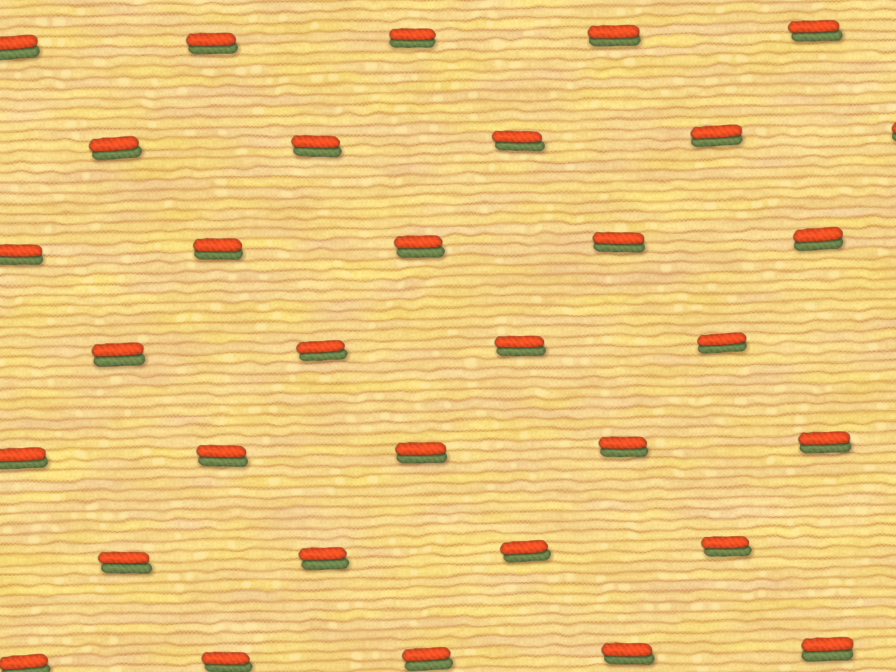
This texture is drawn by a Shadertoy shader. Its source:

```glsl
#define STEP 0.2988
#define ROW 0.1533
#define RIB 0.01533
#define WARP_PITCH 0.0066
#define TILT 0.021
#define ANCHOR vec2(0.316, 0.941)
#define STITCH vec2(0.0275, 0.0088)
#define CREAM vec3(0.995, 0.895, 0.585)
#define HONEY vec3(0.91, 0.74, 0.43)
#define TAN vec3(0.82, 0.60, 0.34)
#define RED vec3(0.90, 0.31, 0.14)
#define GREEN vec3(0.43, 0.51, 0.29)

float hash(vec2 p) {
    return fract(sin(dot(p, vec2(127.1, 311.7))) * 43758.5453);
}

float noise(vec2 p) {
    vec2 i = floor(p), f = fract(p);
    f = f * f * (3.0 - 2.0 * f);
    return mix(mix(hash(i), hash(i + vec2(1, 0)), f.x),
               mix(hash(i + vec2(0, 1)), hash(i + vec2(1, 1)), f.x), f.y);
}

// Distance to a horizontal capsule with half length and radius in size
float capsule(vec2 p, vec2 size) {
    p.x -= clamp(p.x, -size.x, size.x);
    return length(p) - size.y;
}

// Ribbed ground cloth: thick weft ribs tied down by fine warp threads
vec3 groundCloth(vec2 q) {
    float y = q.y / RIB + 0.5;
    y += 0.35 * (noise(vec2(q.x * 45.0, y * 0.9)) - 0.5);
    float rib = floor(y);
    float across = fract(y) - 0.5;

    // Uneven yarn along each rib, plus broad patches of tone
    float yarn = noise(vec2(q.x * 22.0 + rib * 7.3, rib * 3.7));
    float fibre = noise(q * vec2(170.0, 330.0));
    float patches = noise(q * vec2(7.0, 11.0) + 30.0);
    float round_ = 1.0 - 4.0 * across * across;
    float light = 0.12 + 0.62 * round_ + 0.38 * (yarn - 0.5)
                + 0.36 * (fibre - 0.5) + 0.25 * (patches - 0.4);

    // Warp threads show as ticks in the grooves
    float warpX = q.x / WARP_PITCH + 0.5 * mod(rib, 2.0) + noise(q * 60.0);
    float tick = 0.5 + 0.5 * cos(6.2832 * warpX);
    float groove = smoothstep(0.27, 0.47, abs(across));
    light += 0.12 * (tick - 0.5) * (1.0 - groove);
    vec3 col = mix(HONEY, CREAM, clamp(light, 0.0, 1.1));
    float depth = groove * (0.25 + 0.45 * tick) * (0.4 + 0.9 * noise(vec2(q.x * 40.0, rib * 5.1)));
    col = mix(col, TAN, clamp(depth, 0.0, 1.0));

    // Some yarn runs more yellow, some more pink
    float hue = noise(vec2(q.x * 13.0 - rib * 4.1, rib * 9.7)) - 0.5;
    col += hue * vec3(0.02, 0.05, -0.10);

    // Pale slubs sit over the grooves
    vec2 cell = vec2(q.x / 0.024 + hash(vec2(rib, 5.0)), y);
    vec2 id = floor(cell);
    vec2 local = (fract(cell) - 0.5) * vec2(0.024, RIB);
    local.x -= 0.006 * (hash(id + 3.0) - 0.5);
    float slub = capsule(local, vec2(0.005 * hash(id + 8.0), 0.0045));
    float shown = step(0.87, hash(id));
    return mix(col, CREAM + vec3(0.0, 0.02, 0.06), 0.75 * shown * smoothstep(0.003, -0.003, slub));
}

// Lay one rounded, twisted thread over the cloth
vec3 layThread(vec3 base, vec2 p, vec2 size, vec3 tint, float px) {
    p += 0.0022 * (vec2(noise(p * 180.0 + tint.x * 90.0), noise(p * 110.0 + tint.y * 70.0)) - 0.5);
    float d = capsule(p, size);
    float height = clamp(-d / size.y, 0.0, 1.0);
    float twist = sin(700.0 * (p.x + 0.7 * p.y));
    float fuzz = noise(p * vec2(260.0, 500.0)) - 0.5;
    float shade = 0.70 + 0.42 * sqrt(height) + 0.04 * twist + 0.14 * fuzz + 6.0 * p.y;
    return mix(base, tint * shade, smoothstep(px, -px, d));
}

void mainImage(out vec4 fragColor, in vec2 fragCoord) {
    float px = 1.0 / iResolution.y;
    vec2 p = fragCoord * px - ANCHOR;
    float c = cos(TILT), s = sin(TILT);
    vec2 q = vec2(c * p.x + s * p.y, c * p.y - s * p.x);
    q.y += 0.004 * (noise(q * vec2(5.0, 4.0) + 12.0) - 0.5);
    vec3 col = groundCloth(q);

    // Staggered lattice of stitch pairs
    float row = floor(q.y / ROW + 0.5);
    float shift = 0.5 * mod(row, 2.0);
    float column = floor(q.x / STEP - shift + 0.5);
    vec2 id = vec2(column, row);
    vec2 local = q - vec2((column + shift) * STEP, row * ROW);
    local -= 0.004 * (vec2(hash(id), hash(id + 17.0)) - 0.5);
    local.y -= local.x * 0.10 * (hash(id + 29.0) - 0.5);

    // Each pair differs in length, thickness and overlap
    vec2 size = STITCH * (1.0 + vec2(0.16, 0.20) * (vec2(hash(id + 41.0), hash(id + 53.0)) - 0.5));
    vec2 under = local - vec2(0.002 + 0.006 * (hash(id + 61.0) - 0.5),
                              -0.0150 + 0.004 * hash(id + 71.0));

    // Soft shadow, then the green thread, then the red above it
    float shadow = capsule(under + vec2(-0.001, 0.002), size);
    col *= 1.0 - vec3(0.22, 0.27, 0.28) * smoothstep(0.007, -0.002, shadow);
    col = layThread(col, under, size, GREEN, px);
    float contact = capsule(local + vec2(0.0, 0.0015), size);
    col *= 1.0 - 0.32 * smoothstep(0.003, -0.001, contact);
    col = layThread(col, local, size, RED, px);

    fragColor = vec4(clamp(col, 0.0, 1.0), 1.0);
}
```
